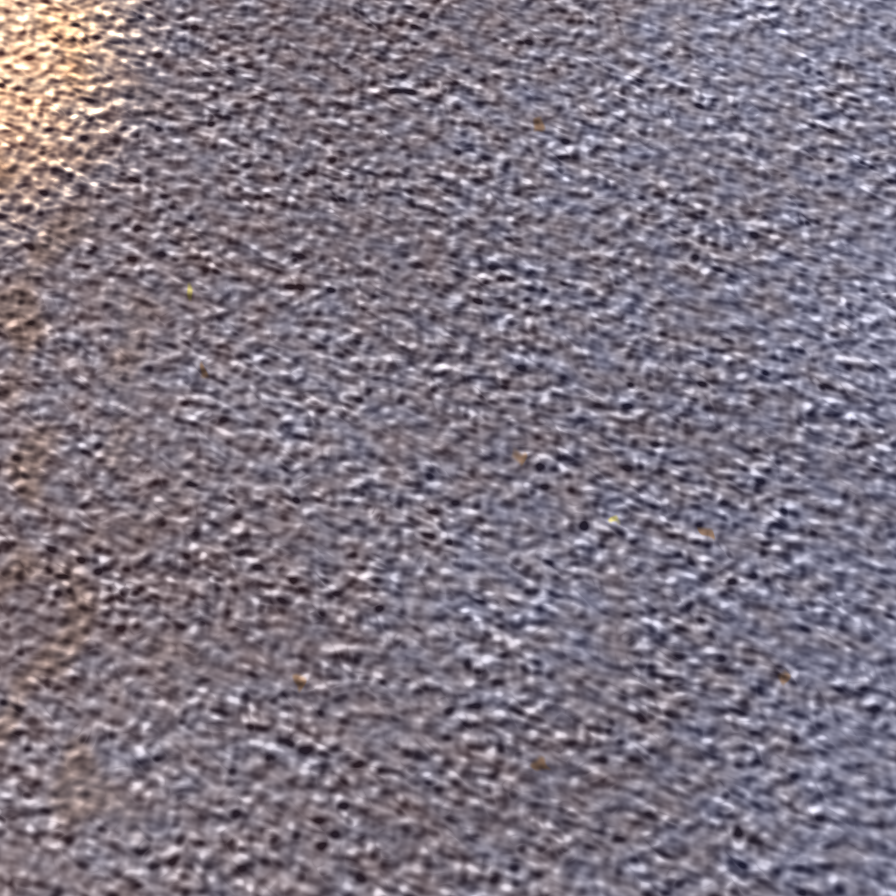
Give the GLSL for this texture, as a Shadertoy shader.

```glsl
const vec2 GRAIN_FREQ = vec2(43.0, 53.0);     // grain cells across and up, near edge
const vec2 GRAIN_SHRINK = vec2(15.0, 18.0);   // extra cells toward the far edge
const float GRAIN_TILT = 0.22;                // grains lean down to the right
const float FINE_SCALE = 1.9;
const vec3 RELIEF_MIX = vec3(0.62, 0.62, 0.50); // stones, coarse bumps, fine bumps
const vec2 LIGHT_STEP = vec2(-0.15, 0.25);    // half the relief sampling distance
const vec2 STONE_RADIUS = vec2(0.38, 0.72);
const float BASE_LEVEL = 0.470;
const float RELIEF_GAIN = 0.38;
const float GLINT_GAIN = 0.07;
const vec3 STONE_TINT = vec3(0.005, -0.024, 0.022);
const vec3 WARM_SHIFT = vec3(0.026, -0.004, -0.030);
const vec3 COOL_SHIFT = vec3(-0.026, 0.000, 0.038);
const vec3 SUN_GAIN = vec3(0.78, 0.60, 0.26);
const vec2 SUN_SIZE = vec2(0.17, 0.26);
const vec3 RUST = vec3(0.50, 0.38, 0.30);
const vec3 LEAF_BROWN = vec3(0.52, 0.38, 0.26);
const vec3 LEAF_YELLOW = vec3(0.70, 0.65, 0.32);
const float LEAF_CELLS = 11.0;
const float LEAF_CHANCE = 0.07;

float hash(vec2 p) {
    vec3 q = fract(vec3(p.xyx) * 0.1031);
    q += dot(q, q.yzx + 33.33);
    return fract((q.x + q.y) * q.z);
}

mat2 rotation(float angle) {
    float c = cos(angle), s = sin(angle);
    return mat2(c, s, -s, c);
}

float cornerSlope(vec2 cell, vec2 offset) {
    float angle = 6.2832 * hash(cell);
    return dot(vec2(cos(angle), sin(angle)), offset);
}

float gradientNoise(vec2 p) {
    vec2 i = floor(p), f = fract(p);
    vec2 u = f * f * f * (f * (f * 6.0 - 15.0) + 10.0);
    vec2 e = vec2(1.0, 0.0);
    float low = mix(cornerSlope(i, f), cornerSlope(i + e, f - e), u.x);
    float high = mix(cornerSlope(i + e.yx, f - e.yx), cornerSlope(i + 1.0, f - 1.0), u.x);
    return mix(low, high, u.y);
}

// Ground coordinates: cells get smaller and flatter with distance
vec2 groundPlane(vec2 uv) {
    vec2 g = vec2(uv.x - 0.5, uv.y) * (GRAIN_FREQ + GRAIN_SHRINK * uv.y);
    return g + vec2(200.0, 200.0 + GRAIN_TILT * g.x);
}

// Height of scattered, oval, rounded stones
float stoneHeight(vec2 p) {
    vec2 home = floor(p);
    float height = 0.0;
    for (int y = -1; y <= 1; y++) {
        for (int x = -1; x <= 1; x++) {
            vec2 cell = home + vec2(x, y);
            vec2 d = p - cell - vec2(hash(cell + 13.0), hash(cell + 29.0));
            d = rotation(3.0 * (hash(cell + 47.0) - 0.5)) * d;
            float size = hash(cell + 5.0);
            float radius = mix(STONE_RADIUS.x, STONE_RADIUS.y, size);
            float dome = 1.0 - smoothstep(0.1, 1.0, length(d * vec2(0.85, 1.3)) / radius);
            height = max(height, dome * mix(0.5, 1.0, hash(cell + 61.0)));
        }
    }
    return height;
}

// Lit side minus shaded side of the bumps
float slopeLight(vec2 p) {
    return gradientNoise(p - LIGHT_STEP) - gradientNoise(p + LIGHT_STEP);
}

// Sparse fallen scraps: x is coverage, y picks the colour
vec2 leafScraps(vec2 uv) {
    vec2 p = uv * LEAF_CELLS, cell = floor(p);
    float present = step(hash(cell + 71.0), LEAF_CHANCE);
    vec2 center = 0.3 + 0.4 * vec2(hash(cell + 13.0), hash(cell + 29.0));
    vec2 d = rotation(6.2832 * hash(cell + 47.0)) * (fract(p) - center);
    d += 0.12 * gradientNoise(p * 6.0 + 40.0);
    float radius = mix(0.08, 0.18, hash(cell + 5.0));
    float shape = 1.0 - smoothstep(0.4, 1.2, length(d * vec2(1.0, 1.8)) / radius);
    return vec2(present * shape, hash(cell + 91.0));
}

void mainImage(out vec4 fragColor, in vec2 fragCoord) {
    vec2 uv = fragCoord / iResolution.xy;
    vec2 ground = groundPlane(uv);

    // Stones and bumps lit from the upper left, worn smoother in patches
    float stones = stoneHeight(ground - LIGHT_STEP) - stoneHeight(ground + LIGHT_STEP);
    vec2 turned = rotation(0.6) * ground;
    float coarse = gradientNoise(turned - LIGHT_STEP * 1.3) - gradientNoise(turned + LIGHT_STEP * 1.3);
    float fine = slopeLight(ground * FINE_SCALE + 57.0);
    float wear = gradientNoise(uv * vec2(10.0, 13.0) + 31.0);
    float relief = dot(RELIEF_MIX, vec3(stones, coarse, fine));
    relief *= mix(0.76, 1.1, smoothstep(-0.3, 0.2, wear));
    float level = BASE_LEVEL + RELIEF_GAIN * relief + GLINT_GAIN * smoothstep(0.3, 0.8, relief);

    // Broad light and dark areas, with sky sheen at the far right
    float broad = gradientNoise(uv * vec2(3.5, 4.5) + 9.0);
    level += 0.06 * broad + 0.06 * smoothstep(1.2, 1.9, uv.x + uv.y);
    level = max(level, 0.14);

    // Brown on the left, blue on the right, small stones varying
    vec3 color = level + STONE_TINT;
    float hue = 1.6 * (uv.x - 0.5) + 0.7 * broad + 1.2 * gradientNoise(ground * 0.5 + 120.0);
    color += WARM_SHIFT * clamp(-hue, 0.0, 1.0) + COOL_SHIFT * clamp(hue, 0.0, 1.0);

    // Rusty stain along the left margin
    float stain = gradientNoise(uv * vec2(17.0, 13.0) + 63.0);
    float rust = smoothstep(0.0, 0.4, stain) * (1.0 - smoothstep(0.0, 0.3, uv.x));
    color = mix(color, RUST * level / BASE_LEVEL, 0.4 * rust);

    // Scattered leaf scraps keep the relief
    vec2 leaf = leafScraps(uv);
    vec3 leafColor = mix(LEAF_BROWN, LEAF_YELLOW, step(0.8, leaf.y));
    color = mix(color, leafColor * (0.3 + 1.4 * level), 0.65 * leaf.x);

    // Warm sunlight in the far left corner
    float sunEdge = length((uv - vec2(0.0, 1.0)) / SUN_SIZE) + 0.15 * stain - 0.2 * relief;
    color *= 1.0 + SUN_GAIN * (1.0 - smoothstep(0.35, 1.1, sunEdge));

    fragColor = vec4(clamp(color, 0.0, 1.0), 1.0);
}
```
